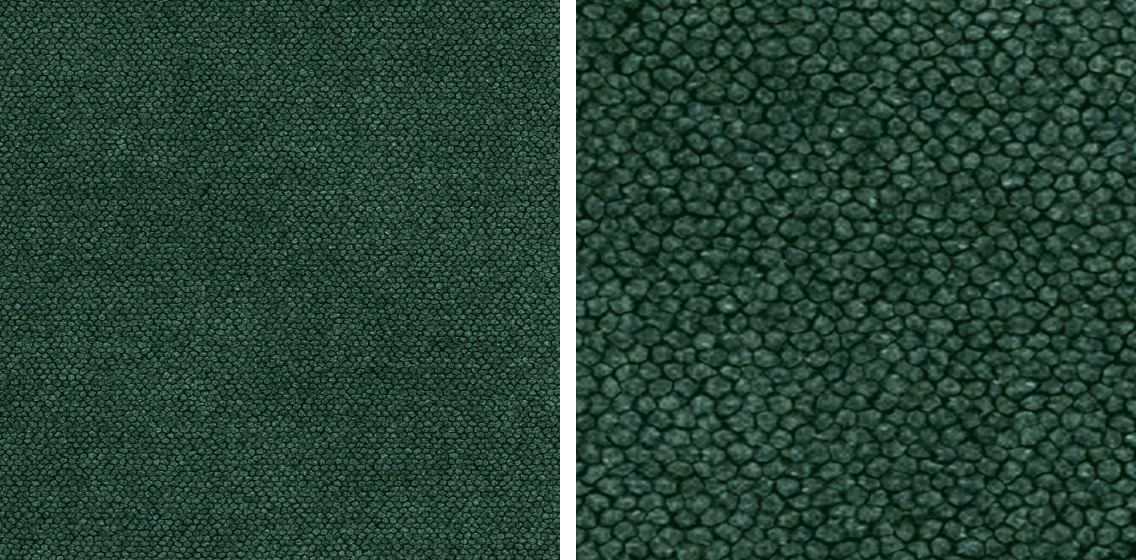
Left, the full canvas; right, a detail of the centre.
Give the GLSL for this texture, as a Shadertoy shader.

```glsl
// Dark green woven canvas: staggered rows of flat rounded thread knots.
// Seams and dark corner pockets come from the two nearest knots; crisp fibre
// noise, uneven threads, slight tonal drift and small glints roughen the cloth.

#define KNOTS vec2(65.0, 104.0)  // knots across and rows up the canvas
#define KNOT_RADII vec2(0.56, 0.72)
#define JITTER vec2(0.26, 0.32)  // scatter of the knot centres
#define MEAN_TONE 0.37
#define SEAM_DEPTH 0.38
#define POCKET_DEPTH 0.26        // extra dark where three knots meet
#define FIBRE_SCALE 330.0
#define FIBRE_DEPTH 0.50
#define DRIFT_DEPTH 0.15
#define GLINT_SHARE 0.11
#define DEEP_GREEN vec3(0.012, 0.112, 0.062)
#define PALE_GREEN vec3(0.35, 0.485, 0.435)

// Integer hash of a lattice cell, two values in 0..1
vec2 hash2(vec2 cell) {
    uvec2 h = uvec2(ivec2(cell)) * uvec2(1597u, 3571u);
    uint n = (h.x ^ (h.y << 7)) + h.y;
    n = (n ^ (n >> 15)) * 739391u;
    n = (n ^ (n >> 13)) * 668265u;
    n ^= n >> 16;
    uint m = (n ^ 48271u) * 277803u;
    m ^= m >> 15;
    return vec2(uvec2(n, m) & 65535u) / 65535.0;
}

float noise(vec2 p) {
    vec2 cell = floor(p), f = fract(p);
    f = f * f * (3.0 - 2.0 * f);
    float low = mix(hash2(cell).x, hash2(cell + vec2(1, 0)).x, f.x);
    float high = mix(hash2(cell + vec2(0, 1)).x, hash2(cell + 1.0).x, f.x);
    return mix(low, high, f.y);
}

// Broad drift of tone and of thread position, centred on zero
float drift(vec2 p) {
    return 0.55 * noise(p) + 0.3 * noise(p * 2.3 + 17.0)
         + 0.15 * noise(p * 5.1 + 41.0) - 0.5;
}

// Nearest knot: x its distance, y seam gap, z height within it, w random
vec4 weave(vec2 q) {
    float nearest = 9.0, second = 9.0, height = 0.0, random = 0.0;
    float row = floor(q.y);
    for (int j = -1; j <= 1; j++) {
        float y = row + float(j);
        float shift = 0.5 * mod(y, 2.0);
        float column = floor(q.x - shift);
        for (int i = -1; i <= 1; i++) {
            vec2 cell = vec2(column + float(i), y);
            vec2 h = hash2(cell + 300.0);
            vec2 centre = cell + vec2(0.5 + shift, 0.5) + JITTER * (h - 0.5);
            vec2 offset = (q - centre) / KNOT_RADII;
            float d = dot(offset, offset);
            if (d < nearest) {
                second = nearest;
                nearest = d;
                height = offset.y;
                random = hash2(cell + 900.0).x;
            } else {
                second = min(second, d);
            }
        }
    }
    return vec4(nearest, second - nearest, height, random);
}

// Short bright fibre ends scattered over a fine grid
float glint(vec2 uv) {
    vec2 p = uv * vec2(150.0, 220.0);
    vec2 cell = floor(p), h = hash2(cell + 2000.0), place = hash2(cell + 5000.0);
    vec2 offset = fract(p) - mix(vec2(0.36), vec2(0.64), place);
    offset.y += 0.8 * offset.x * (place.x - 0.5);
    float spot = 1.0 - smoothstep(0.12, 0.42, length(offset * vec2(0.85, 1.1)));
    return spot * step(h.x, GLINT_SHARE) * mix(0.15, 1.0, h.y * h.y);
}

void mainImage(out vec4 fragColor, in vec2 fragCoord) {
    vec2 uv = fragCoord / iResolution.xy;

    // Threads bend gently, then wobble a little from knot to knot
    vec2 q = uv * KNOTS + 8.0;
    q += vec2(1.0, 1.3) * vec2(drift(uv * 2.5 + 11.0), drift(uv * 2.5 + 73.0));
    q += 0.4 * vec2(noise(q * 0.8 + 31.0), noise(q * 0.8 + 97.0));
    q += 0.22 * vec2(noise(q * 2.3 + 61.0), noise(q * 2.3 + 157.0));
    vec4 knot = weave(q);

    // Knot relief: seams of varied depth, dark pockets, lower edges in shade
    float depth = SEAM_DEPTH * (0.5 + noise(q * 0.9 + 140.0));
    float tone = MEAN_TONE + depth * (smoothstep(0.0, 1.1, knot.y) - 0.67);
    tone -= POCKET_DEPTH * (smoothstep(0.35, 0.95, knot.x) - 0.23);
    tone += 0.12 * knot.z + 0.08 * (knot.w - 0.5);

    // Crisp fibres, uneven threads and broad drift
    vec2 fibre = uv * FIBRE_SCALE;
    tone += FIBRE_DEPTH * (noise(fibre * vec2(0.85, 1.15)) - 0.5);
    tone += 0.38 * (noise(fibre * vec2(1.5, 1.7) + 57.0) - 0.5);
    tone += 0.07 * (noise(vec2(uv.x * 6.0, q.y * 0.8)) - 0.5);
    tone += 0.05 * (noise(vec2(q.x * 0.8, uv.y * 5.0 + 60.0)) - 0.5);
    tone += DRIFT_DEPTH * drift(uv * vec2(3.0, 5.0) + 5.0);
    tone += 0.05 * smoothstep(0.8, 1.0, uv.x);

    // Lift both ends: soft shadows, brighter highlights
    float contrast = tone - MEAN_TONE;
    tone += 0.45 * (contrast * contrast - 0.055);

    // Dye colour with a slight warm or cool cast, then glints
    vec3 color = mix(DEEP_GREEN, PALE_GREEN, clamp(tone, -0.05, 1.25));
    color += vec3(0.018, 0.0, -0.018) * (noise(fibre * 0.5 + 210.0) - 0.5);
    color += vec3(0.24, 0.25, 0.22) * glint(uv);
    fragColor = vec4(clamp(color, 0.0, 1.0), 1.0);
}
```
